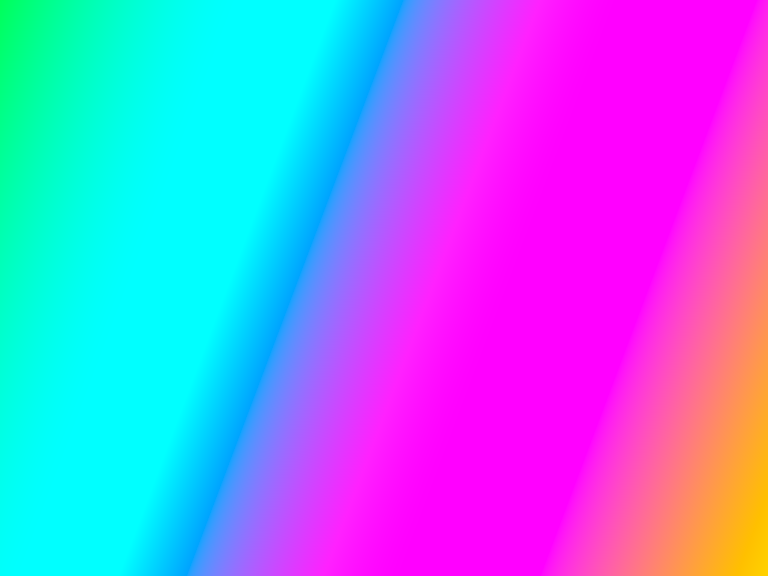
Give the GLSL for this background, as a WebGL 2 fragment shader.

```glsl
#version 300 es
precision highp float;
// A slanted spectrum: green, cyan, blue, violet, magenta, pink and gold bands.
// One slanted coordinate drives three independent channel curves, each made
// of clamped ramps whose powers give the crisp folds and the soft fades.
uniform vec2 u_resolution;
out vec4 fragColor;

// Linear 0..1 progress between two positions, in units of canvas height.
float ramp(float start, float end, float s) {
  return clamp((s - start) / (end - start), 0.0, 1.0);
}

float redCurve(float s) {
  return sqrt(ramp(0.700, 0.938, s));
}

float greenCurve(float s) {
  // Cyan dims to blue, then fades through violet into magenta.
  float cyanToBlue = 1.0 - 0.36 * ramp(0.582, 0.700, s);
  float violetFade = pow(1.0 - ramp(0.700, 1.076, s), 1.6);
  // Warm rise from magenta to gold.
  float goldRise = 0.83 * pow(ramp(1.314, 1.712, s), 0.65);
  return cyanToBlue * violetFade + goldRise;
}

float blueCurve(float s) {
  float greenCorner = 0.65 * pow(1.0 - ramp(0.0, 0.417, s), 1.6);
  return 1.0 - greenCorner - ramp(1.314, 1.655, s);
}

void main() {
  vec2 p = gl_FragCoord.xy / u_resolution.y;
  // Zero at the top left corner; the bands lean to the right.
  float slant = p.x + 0.376 * (1.0 - p.y);
  fragColor = vec4(redCurve(slant), greenCurve(slant), blueCurve(slant), 1.0);
}
```
